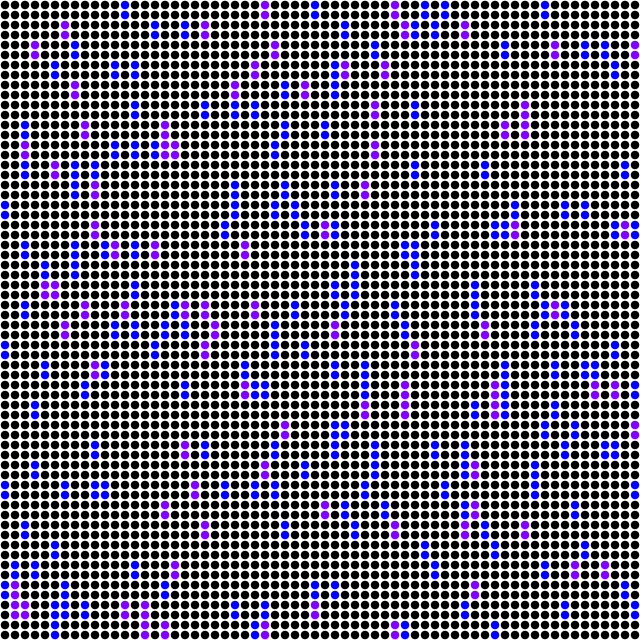
This pattern is drawn by a WebGL 2 fragment shader. Its source:

```glsl
#version 300 es
precision highp float;

uniform vec2 u_resolution;
out vec4 fragColor;

float hash(vec2 p) {
    vec3 q = fract(vec3(p.xyx) * vec3(0.1031, 0.1030, 0.0973));
    q += dot(q, q.yzx + 33.33);
    return fract((q.x + q.y) * q.z);
}

// Dots in the same vertical pair share one colour
vec3 dotColor(vec2 cell) {
    const vec3 black = vec3(0.0);
    const vec3 blue = vec3(0.0, 0.0, 1.0);
    const vec3 violet = vec3(0.5, 0.0, 1.0);
    float pick = hash(vec2(cell.x, floor(cell.y / 2.0)) + 7.0);
    if (pick < 0.05) return violet;
    if (pick < 0.135) return blue;
    return black;
}

void main() {
    // Grid of 64 by 64 dots
    float side = min(u_resolution.x, u_resolution.y);
    vec2 grid = gl_FragCoord.xy / side * 64.0;
    float pixel = 64.0 / side;

    // Round dot centred in each cell
    float edge = length(fract(grid) - 0.5) - 0.422;
    float coverage = clamp(0.5 - edge / pixel, 0.0, 1.0);

    const vec3 white = vec3(1.0);
    fragColor = vec4(mix(white, dotColor(floor(grid)), coverage), 1.0);
}
```
